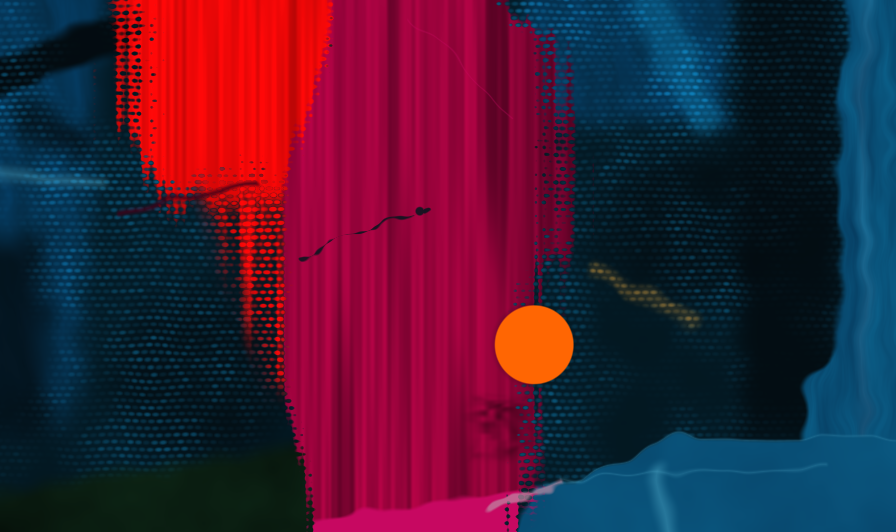
Write a Shadertoy shader that draws this background.

```glsl
const float ASPECT = 1.684;
const vec2 WEAVE_COUNT = vec2(64, 78);
const float WEAVE_GAIN = 0.55;
const vec2 DISK_CENTER = vec2(1.004, 0.352);
const float DISK_RADIUS = 0.074;
const vec3 TEAL = vec3(0.012, 0.085, 0.115);
const vec3 BLACK = vec3(0.012, 0.045, 0.065);
const vec3 DEEP = vec3(0.02, 0.22, 0.36);
const vec3 BLUE = vec3(0.05, 0.42, 0.59);
const vec3 PALE = vec3(0.32, 0.68, 0.8);
const vec3 MOSS = vec3(0.045, 0.13, 0.075);
const vec3 OCHRE = vec3(0.55, 0.43, 0.2);
const vec3 RED = vec3(0.97, 0.03, 0.03);
const vec3 MAGENTA = vec3(0.65, 0.01, 0.25);
const vec3 WINE = vec3(0.4, 0.01, 0.16);
const vec3 PINK = vec3(0.78, 0.03, 0.38);
const vec3 ORANGE = vec3(1, 0.4, 0.01);

float hash(vec2 p) {
    return fract(sin(dot(p, vec2(127.1, 311.7))) * 43758.5);
}

float noise(vec2 p) {
    vec2 i = floor(p), f = fract(p);
    f = f * f * (3.0 - 2.0 * f);
    return mix(mix(hash(i), hash(i + vec2(1, 0)), f.x),
               mix(hash(i + vec2(0, 1)), hash(i + 1.0), f.x), f.y);
}

float fbm(vec2 p) {
    float sum = 0.0, amp = 0.5;
    for (int i = 0; i < 4; i++, amp *= 0.5) {
        sum += amp * noise(p);
        p = mat2(1.6, 1.2, -1.2, 1.6) * p;
    }
    return sum;
}

// 1 where d is negative, fading over the half width
float inside(float d, float soft) { return 1.0 - smoothstep(-soft, soft, d); }

float box(vec2 p, float x0, float y0, float x1, float y1) {
    vec2 d = max(vec2(x0, y0) - p, p - vec2(x1, y1));
    return max(d.x, d.y);
}

float line(vec2 p, float x0, float y0, float x1, float y1) {
    vec2 a = p - vec2(x0, y0), b = vec2(x1 - x0, y1 - y0);
    return length(a - b * clamp(dot(a, b) / dot(b, b), 0.0, 1.0));
}

void lay(inout vec3 c, vec3 paint, float alpha, float d, float soft) {
    c = mix(c, paint, alpha * inside(d, soft));
}

// Raised threads of the cloth, staggered by row
float weave(vec2 p) {
    vec2 g = p * WEAVE_COUNT + 0.5 * noise(p * 14.0);
    g.x += 0.5 * mod(floor(g.y), 2.0);
    float bump = inside(length((fract(g) - 0.5) * vec2(0.85, 1.2)) - 0.32, 0.23);
    return bump * (0.3 + 0.7 * hash(floor(g)));
}

vec3 ground(vec2 q, float n, float thread) {
    vec3 c = mix(TEAL, DEEP, 0.25 * n);
    float streak = fbm(vec2(q.x * 28.0 + q.y * 6.0, q.y * 6.0));
    // Left patches
    lay(c, DEEP, (0.35 + 0.9 * streak) * smoothstep(0.12, 0.32, q.y), q.x - 0.12 - 0.08 * q.y, 0.04);
    lay(c, BLACK, 0.75, box(q, -1.0, 0.18, 0.09, 0.55), 0.05);
    lay(c, BLACK, 0.7, line(q, 0.05, 0.78, 0.15, 0.73) - 0.03, 0.03);
    lay(c, BLACK, 0.7, length(q - vec2(0.38, 0.29)) - 0.16, 0.06);
    lay(c, BLACK, 1.0, line(q, 0.0, 0.855, 0.26, 0.95) - 0.035, 0.012);
    // Right veil and dark column
    lay(c, DEEP, 0.5 + 0.7 * streak, box(q, 1.0, 0.77, 1.37, 2.0), 0.035);
    lay(c, BLUE, 0.45, line(q, 1.22, 1.0, 1.32, 0.79) - 0.035, 0.02);
    float column = box(q, 1.39, 0.18, 1.58, 2.0);
    lay(c, BLACK, 0.85, column, 0.04);
    lay(c, BLACK, 0.7, length((q - vec2(1.33, 0.58)) * vec2(0.7, 1)) - 0.14, 0.06);
    // Threads, moss corner, ochre stroke
    c += WEAVE_GAIN * thread * smoothstep(0.25, 0.7, n) * (1.0 - 0.6 * inside(column, 0.04)) * BLUE;
    lay(c, MOSS * (0.5 + n), inside(q.x - 0.6, 0.03), q.y - 0.07 - 0.17 * q.x, 0.025);
    lay(c, OCHRE, 0.25 + 0.7 * thread, line(q, 1.12, 0.49, 1.3, 0.4) - 0.012, 0.012);
    // Glossy ridge
    lay(c, PALE, 0.5, line(q, 0.0, 0.675, 0.19, 0.655) - 0.006, 0.02);
    return c;
}

void bluePaint(inout vec3 c, vec2 q, float n, float aa) {
    float edge = 1.575 + 0.02 * smoothstep(0.75, 1.0, q.y) - 0.06 * inside(q.y - 0.315, 0.045);
    vec3 strip = mix(DEEP, BLUE, fbm(q * vec2(45, 5)));
    lay(c, strip + 0.12 * inside(abs(q.x - 1.625), 0.025), 1.0, edge - q.x, 0.008);
    // Thick sweep along the bottom
    float top = q.y - 0.09 - 0.09 * smoothstep(1.02, 1.3, q.x);
    lay(c, mix(DEEP, BLUE, 0.25 + 0.5 * n), 1.0, max(top, 0.965 + 0.5 * q.y - q.x), 0.006);
    lay(c, PALE, 0.4 * step(1.02, q.x), abs(top), 0.003 + aa);
    lay(c, PALE, 0.45, line(q, 1.05, 0.1, 1.56, 0.122), 0.004 + aa);
    lay(c, PALE, 0.5, line(q, 1.235, 0.11, 1.262, 0.0) - 0.008, 0.018);
}

void warmPaint(inout vec3 c, vec2 p, vec2 q, float thread, float aa) {
    float bristle = noise(p * vec2(130, 2.5)), broad = noise(p * vec2(38, 1.2) + 9.0);
    float rough = 0.05 * (bristle - 0.5) + 0.04 * (thread - 0.3);
    // Red stroke with a dry tail
    float low = 0.79 - 0.15 * smoothstep(0.21, 0.32, p.x);
    float red = inside(box(q, 0.235, low, 0.68, 2.0) + rough * 1.6, 0.025);
    float dry = smoothstep(0.25, 0.75, 0.55 * bristle + 0.6 * thread + 0.45 * (p.y - 0.3));
    red = max(red, dry * inside(box(q, 0.63 - 0.4 * p.y, 0.28, 0.56, 0.68), 0.04));
    c = mix(c, RED * (0.72 + 0.3 * bristle + 0.15 * broad), red);
    lay(c, WINE * 0.6, 0.8, line(q, 0.23, 0.6, 0.48, 0.66) - 0.004, 0.005);
    // Magenta stroke
    float left = 0.537 + 0.085 * smoothstep(0.6, 1.0, p.y) + 0.055 * inside(p.y - 0.15, 0.15);
    float right = 0.995 + 0.062 * smoothstep(0.44, 0.56, p.y) - 0.03 * smoothstep(0.7, 0.92, p.y)
                - 0.09 * smoothstep(0.92, 1.0, p.y) - 0.03 * inside(p.y - 0.05, 0.05);
    float worn = smoothstep(0.86, 1.03, p.x);
    vec3 body = mix(MAGENTA, WINE, min(0.75 * smoothstep(0.55, 0.9, broad) + 0.6 * worn, 1.0));
    body *= 0.82 + 0.3 * bristle;
    lay(body, WINE * 0.5, 0.7 * noise(q * vec2(50, 95)), box(q, 0.89, 0.15, 0.99, 0.25), 0.02);
    lay(body, PINK, 1.0, q.y - 0.02 - 0.16 * (p.x - 0.59), 0.005);
    lay(c, body, 1.0, max(left - p.x + rough * 0.4, q.x - right + rough * 1.5 * worn), 0.006 + 0.012 * worn);
    // Dotted scratch, fine scratch, torn lip
    float dots = line(q, 0.56, 0.515, 0.8, 0.607) - 0.007 * noise(p * 65.0) + 0.002;
    lay(c, TEAL, 0.85, min(dots, length(p - vec2(0.789, 0.603)) - 0.008), aa);
    lay(c, PINK, 0.4, line(q, 0.77, 0.97, 0.96, 0.78) - 0.001, aa);
    lay(c, vec3(0.75, 0.55, 0.65), 0.7, line(q, 0.93, 0.045, 1.05, 0.095) - 0.014 * noise(p * 55.0), 0.004);
}

void mainImage(out vec4 fragColor, in vec2 fragCoord) {
    vec2 p = fragCoord / iResolution.xy * vec2(ASPECT, 1);
    vec2 q = p + 0.022 * (vec2(noise(p * 22.0), noise(p * 22.0 + 40.0)) - 0.5);
    float aa = 1.0 / iResolution.y, n = fbm(p * 6.0), thread = weave(p);
    vec3 c = ground(q, n, thread);
    bluePaint(c, q, n, aa);
    warmPaint(c, p, q, thread, aa);
    // Disk with a soft shadow
    float d = length(p - DISK_CENTER) - DISK_RADIUS;
    lay(c, BLACK, 0.35, d, 0.012);
    lay(c, ORANGE, 1.0, d, aa);
    fragColor = vec4(clamp(c, 0.0, 1.0), 1);
}
```
